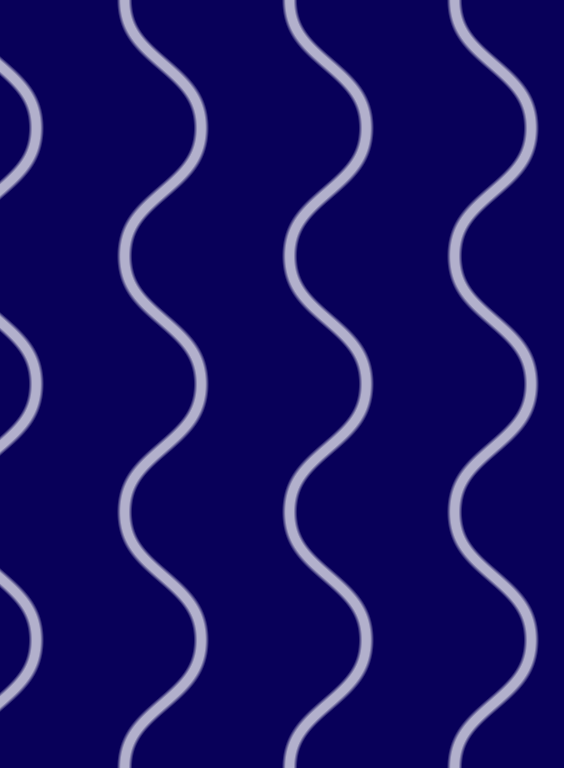
A Shadertoy shader for this pattern:

```glsl
// Upright pale wavy lines, evenly spaced on a deep navy ground.
// Each line is a sine with a little third harmonic for fuller bends;
// its distance is the sideways offset corrected by the local slope.

#define PERIOD 0.33333      // height of one wave; all lengths in canvas heights
#define SPACING 0.21484     // distance between neighbouring lines
#define CENTER_X 0.2122     // mid axis of one line
#define AMPLITUDE 0.0499    // sideways swing
#define FULLNESS 0.05       // share of the third harmonic
#define HALF_WIDTH 0.0076   // half of the stroke width
#define SOFTNESS 0.005      // width of the edge blend
#define GROUND vec3(0.03, 0.0, 0.35)
#define STROKE vec3(0.70, 0.69, 0.80)

const float TAU = 6.2831853;

// Sideways offset of the line (x) and its slope (y) at a given height.
vec2 waveAndSlope(float y) {
    float t = TAU * y / PERIOD;
    float scale = AMPLITUDE / (1.0 - FULLNESS);
    float offset = -cos(t) + FULLNESS * cos(3.0 * t);
    float slope = sin(t) - 3.0 * FULLNESS * sin(3.0 * t);
    return scale * vec2(offset, slope * TAU / PERIOD);
}

// Distance to the nearest of the repeated lines.
float lineDistance(vec2 p) {
    vec2 wave = waveAndSlope(p.y);
    float across = (p.x - CENTER_X - wave.x) / SPACING;
    float nearest = (fract(across + 0.5) - 0.5) * SPACING;
    return abs(nearest) / sqrt(1.0 + wave.y * wave.y);
}

void mainImage(out vec4 fragColor, in vec2 fragCoord) {
    vec2 p = fragCoord / iResolution.y;

    // Linear edge blend, never narrower than one pixel
    float blend = max(SOFTNESS, 1.0 / iResolution.y);
    float cover = clamp(0.5 + (HALF_WIDTH - lineDistance(p)) / blend, 0.0, 1.0);

    fragColor = vec4(mix(GROUND, STROKE, cover), 1.0);
}
```
